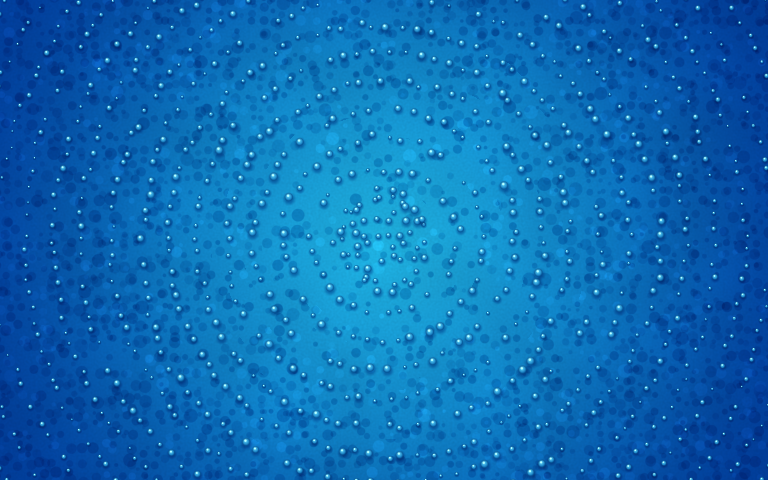
Write a Shadertoy shader that draws this background.

```glsl
// Concentric rings of glossy water beads over a mottled blue radial glow.

const float TAU = 6.2831853;
const float RING_GAP = 0.06;
const float BEAD_GAP = 0.031;

vec2 hash2(vec2 p) {
    vec3 q = fract(vec3(p.xyx) * vec3(0.1031, 0.1030, 0.0973));
    q += dot(q, q.yzx + 33.33);
    return fract((q.xx + q.yz) * q.zy);
}

float cornerSlope(vec2 cell, vec2 offset) {
    return dot(hash2(cell) * 2.0 - 1.0, offset);
}

float gradientNoise(vec2 p) {
    vec2 i = floor(p), f = fract(p);
    vec2 u = f * f * f * (f * (f * 6.0 - 15.0) + 10.0);
    vec2 e = vec2(1.0, 0.0);
    return mix(mix(cornerSlope(i, f), cornerSlope(i + e.xy, f - e.xy), u.x),
               mix(cornerSlope(i + e.yx, f - e.yx), cornerSlope(i + 1.0, f - 1.0), u.x), u.y);
}

// Radial gradient: cyan core, azure middle, navy border
vec3 radialGlow(float r) {
    vec3 core = vec3(0.12, 0.69, 0.87);
    vec3 middle = vec3(0.045, 0.46, 0.745);
    vec3 border = vec3(0.005, 0.24, 0.60);
    vec3 color = mix(core, middle, smoothstep(-0.12, 0.62, r) * 1.08 - 0.06);
    return mix(color, border, smoothstep(0.38, 0.94, r));
}

// One layer of translucent discs, gathered in clumps
vec3 addSpots(vec3 color, vec2 p, float cellSize, float seed, float density, float px) {
    vec2 grid = p / cellSize;
    for (int y = -1; y <= 1; y++)
    for (int x = -1; x <= 1; x++) {
        vec2 id = floor(grid) + vec2(x, y);
        vec2 jitter = hash2(id + seed);
        vec2 traits = hash2(id + seed + 71.0);
        float radius = cellSize * mix(0.16, 0.45, traits.x);
        float edge = length(grid - id - 0.2 - 0.6 * jitter) * cellSize - radius;
        float clump = gradientNoise(id * cellSize * 9.0 + seed);
        float present = step(traits.y, density + 0.8 * clump);
        float disc = present * smoothstep(px, -px, edge);
        vec3 tint = jitter.x > 0.82 ? color * 1.1 + 0.015 : color * vec3(0.35, 0.76, 0.87);
        color = mix(color, tint, disc * mix(0.35, 0.85, jitter.y));
    }
    return color;
}

// Drop shadow, glossy body and highlight of a single bead
vec3 addBead(vec3 color, vec2 offset, float radius, float px) {
    vec2 q = offset / radius;
    float shadow = smoothstep(1.9, 0.6, length(q + vec2(-0.1, 0.45)));
    color = mix(color, color * vec3(0.2, 0.55, 0.74), 0.75 * shadow);
    float body = smoothstep(px, -px, length(offset) - radius);
    float rim = smoothstep(0.55, 1.0, length(q));
    float lit = smoothstep(1.3, 0.1, length(q - vec2(-0.1, 0.2)));
    vec3 gloss = mix(vec3(0.02, 0.40, 0.71), vec3(0.30, 0.77, 0.94), lit) * (1.0 - 0.2 * rim);
    gloss += vec3(0.5, 0.32, 0.12) * smoothstep(0.5, 0.1, length(q - vec2(-0.18, 0.35)));
    return mix(color, gloss, body * 0.92);
}

// Beads strung along wavering concentric rings
vec3 addRings(vec3 color, vec2 p, float px) {
    float ringHere = floor(length(p) / RING_GAP);
    float turn = atan(p.y, p.x) / TAU;
    for (int k = -1; k <= 1; k++) {
        float ring = ringHere + float(k);
        if (ring < 1.0) continue;
        float ringRadius = (ring + 0.5) * RING_GAP;
        float count = floor(TAU * ringRadius / BEAD_GAP);
        float phase = hash2(vec2(ring, 5.0)).x;
        float slot = floor(turn * count + phase);
        for (int j = -1; j <= 1; j++) {
            float id = mod(slot + float(j), count);
            vec2 jitter = hash2(vec2(id, ring * 17.0 + 3.0));
            vec2 traits = hash2(vec2(id + 40.0, ring * 29.0 + 8.0));
            float angle = (id + 0.25 + 0.5 * jitter.x - phase) / count * TAU;
            vec2 dir = vec2(cos(angle), sin(angle));
            float waver = 0.018 * gradientNoise(dir * 1.7 + ring * 7.3);
            float run = gradientNoise(dir * 4.0 + ring * 11.7);
            float size = clamp(traits.x * 0.8 + run * 0.9 + 0.1, 0.0, 1.0);
            float beadRadius = mix(0.0032, 0.0085, size) * mix(1.0, 0.7, smoothstep(0.45, 0.8, ringRadius));
            vec2 offset = p - dir * (ringRadius + waver + 0.012 * (jitter.y - 0.5));
            if (traits.y > 0.08) color = addBead(color, offset, beadRadius, px);
        }
    }
    return color;
}

// Loose cluster of beads in the core
vec3 addCluster(vec3 color, vec2 p, float px) {
    float cellSize = 0.025;
    for (int y = -1; y <= 1; y++)
    for (int x = -1; x <= 1; x++) {
        vec2 id = floor(p / cellSize) + vec2(x, y);
        vec2 jitter = hash2(id + 211.0);
        vec2 traits = hash2(id + 307.0);
        vec2 spot = (id + 0.15 + 0.7 * jitter) * cellSize;
        float present = step(traits.y, 0.9 - 0.5 * smoothstep(0.05, 0.1, length(spot)));
        if (present > 0.5 && length(spot) < 0.11)
            color = addBead(color, p - spot, mix(0.004, 0.008, traits.x), px);
    }
    return color;
}

void mainImage(out vec4 fragColor, in vec2 fragCoord) {
    float px = 0.8 / iResolution.y;
    vec2 p = (fragCoord - 0.5 * iResolution.xy) / iResolution.y;
    float r = length(p);
    vec3 color = radialGlow(r) * (1.0 + 0.08 * gradientNoise(p * 7.0));
    float density = mix(0.12, 0.50, smoothstep(0.05, 0.5, r));
    for (int i = 0; i < 3; i++)
        color = addSpots(color, p + float(i) * 0.37, 0.022 + 0.005 * float(i), 100.0 + 53.0 * float(i), density, px);
    color *= 1.0 + 0.06 * gradientNoise(p * 190.0);
    color = addRings(color, p, px);
    color = addCluster(color, p, px);
    fragColor = vec4(clamp(color, 0.0, 1.0), 1.0);
}
```
